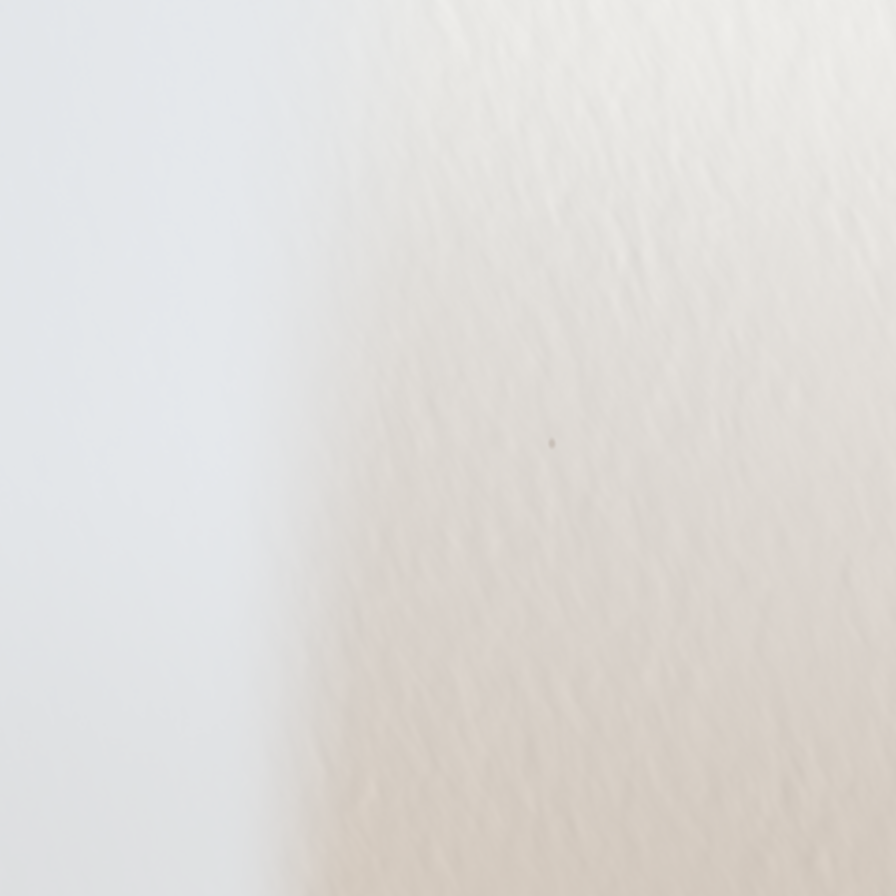
Reproduce this texture procedurally as a WebGL 2 fragment shader.

```glsl
#version 300 es
precision highp float;

uniform vec2 u_resolution;
out vec4 fragColor;

float hash(vec2 cell) {
    vec3 p = fract(vec3(cell.xyx) * 0.1031);
    p += dot(p, p.yzx + 33.33);
    return fract((p.x + p.y) * p.z);
}

float noise(vec2 p) {
    vec2 cell = floor(p);
    vec2 f = fract(p);
    f = f * f * (3.0 - 2.0 * f);
    return mix(mix(hash(cell), hash(cell + vec2(1, 0)), f.x),
               mix(hash(cell + vec2(0, 1)), hash(cell + vec2(1, 1)), f.x), f.y);
}

// Plaster height: narrow upright ridges that lean to the left as they rise
float plaster(vec2 uv) {
    vec2 p = vec2(uv.x + 0.28 * uv.y, uv.y);
    p += 0.008 * vec2(noise(uv * 22.0), noise(uv * 22.0 + 41.0));
    float height = 0.0;
    float weight = 0.5;
    vec2 scale = vec2(52.0, 25.0);
    for (int octave = 0; octave < 3; octave++) {
        height += weight * noise(p * scale + float(octave) * 17.0);
        scale *= 1.9;
        weight *= 0.52;
    }
    return height;
}

// Warm wall, darkening downward and brightening to the right
vec3 warmWall(vec2 uv) {
    vec3 color = mix(vec3(0.825, 0.786, 0.745), vec3(0.858, 0.840, 0.820),
                     smoothstep(-0.1, 0.56, uv.y));
    color = mix(color, vec3(0.918, 0.916, 0.905), smoothstep(0.38, 1.08, uv.y));
    color += 0.024 * (uv.x - 0.55) * smoothstep(0.0, 0.5, uv.y);
    return color + 0.008 * (noise(uv * 4.0) - 0.5) * vec3(1.0, 0.6, 0.2);
}

// Cool wall, almost flat in tone
vec3 coolWall(vec2 uv) {
    vec3 color = mix(vec3(0.868, 0.874, 0.880), vec3(0.890, 0.902, 0.915),
                     smoothstep(0.0, 0.55, uv.y));
    return color + 0.007 * smoothstep(0.0, 0.25, uv.x);
}

void main() {
    vec2 uv = gl_FragCoord.xy / u_resolution;

    // Soft corner, wider and further right toward the top
    float corner = 0.325 + 0.035 * uv.y + 0.03 * uv.y * uv.y;
    float blur = mix(0.075, 0.15, uv.y);
    float warm = smoothstep(corner - blur, corner + blur, uv.x);
    vec3 color = mix(coolWall(uv), warmWall(uv), warm);

    // Side light on the relief
    vec2 lightStep = vec2(0.0045, -0.0015);
    float slope = plaster(uv + lightStep) - plaster(uv - lightStep);
    float patches = 0.65 + 0.7 * noise(uv * 9.0 + 5.0);
    color -= slope * patches * mix(0.006, 0.042, warm);

    // Fine grain
    color += 0.004 * (noise(uv * 240.0) - 0.5) * mix(0.5, 1.0, warm);

    // Small blemish
    float speck = length((uv - vec2(0.616, 0.505)) * vec2(1.0, 0.7));
    color -= vec3(0.07, 0.085, 0.095) * (1.0 - smoothstep(0.001, 0.006, speck));

    fragColor = vec4(color, 1.0);
}
```
